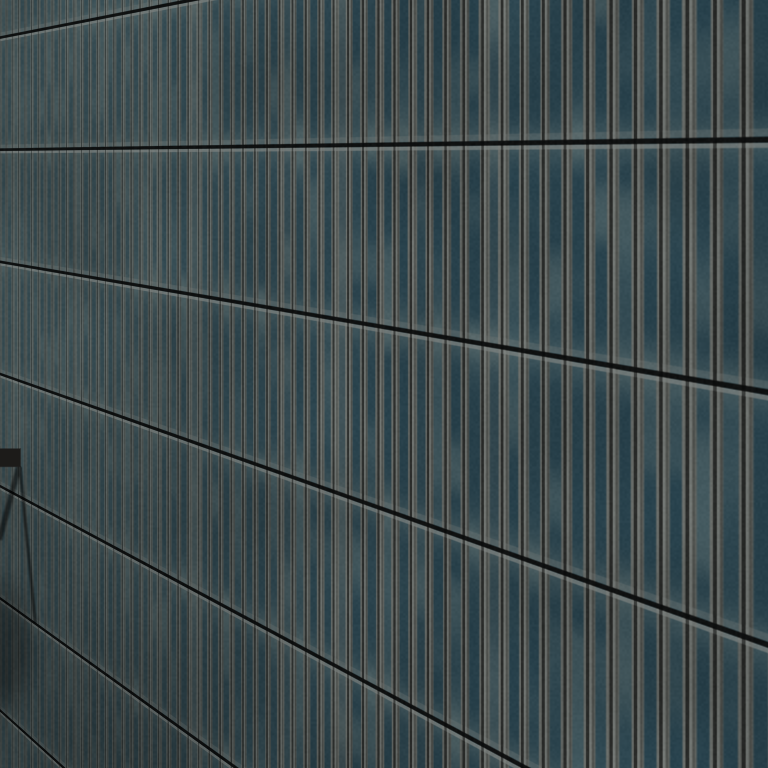
A WebGL 2 fragment shader for this texture:

```glsl
#version 300 es
precision highp float;
uniform vec2 u_resolution;
out vec4 fragColor;

float hash(vec2 p) {
  p = fract(p * vec2(0.1731, 0.3197));
  p += dot(p, p.yx + 31.17);
  return fract((p.x + p.y) * p.x * 17.3);
}

float noise(vec2 p) {
  vec2 i = floor(p), f = fract(p);
  f = f * f * (3.0 - 2.0 * f);
  return mix(mix(hash(i), hash(i + vec2(1, 0)), f.x),
             mix(hash(i + vec2(0, 1)), hash(i + vec2(1, 1)), f.x), f.y);
}

// Soft-edged interval from a to b
float band(float x, float a, float b, float soft) {
  return smoothstep(a - soft, a + soft, x) - smoothstep(b - soft, b + soft, x);
}

float segment(vec2 p, vec2 a, vec2 b) {
  vec2 d = b - a;
  return length(p - a - d * clamp(dot(p - a, d) / dot(d, d), 0.0, 1.0));
}

void main() {
  vec2 uv = gl_FragCoord.xy / u_resolution;
  float px = 1.0 / u_resolution.y;

  // Wall coordinates in perspective: x counts ribs, y counts rows downward
  float near = 1.0 + 1.253 * uv.x;
  float rowHeight = 0.146 * near;
  vec2 wall = vec2(128.0 * uv.x / near,
                   (0.805 + 0.013 * uv.x - uv.y) / rowHeight);
  vec2 cell = floor(wall);
  vec2 f = fract(wall);
  float ribPixel = 128.0 / (near * near) / u_resolution.x;
  float soft = max(0.045, 0.65 * ribPixel);

  // Variation per rib and along each rib
  float tone = hash(cell + 40.0);
  float ribTone = hash(vec2(cell.x + 9.0, 73.0));
  float wear = noise(vec2(cell.x * 3.7 + 80.0, wall.y * 3.0 + 40.0));
  float haze = noise(uv * 9.0 + 15.0);

  // Grey ribs with paler edges
  vec3 grey = vec3(0.355, 0.365, 0.35) * (0.9 + 0.2 * ribTone);
  vec3 pale = vec3(0.46, 0.48, 0.47);
  vec3 col = grey;
  col = mix(col, pale, 0.65 * band(f.x, 0.07, 0.17, soft));
  col = mix(col, vec3(0.23, 0.24, 0.23), 0.55 * band(f.x, 0.2, 0.28, soft));

  // Recessed blue strips, faded towards the ends of each row
  float left = 0.34 + 0.1 * (ribTone - 0.5);
  float right = 0.83 + 0.08 * (tone - 0.5);
  float rowEnd = min(f.y, 1.0 - f.y);
  float fade = exp(-rowEnd * rowEnd * (60.0 + 80.0 * tone));
  vec3 blue = mix(vec3(0.15, 0.245, 0.285), vec3(0.29, 0.365, 0.38),
                  clamp(0.6 * fade + 0.75 * smoothstep(0.45, 1.0, wear), 0.0, 1.0));
  blue = mix(blue, grey, 0.35 * smoothstep(0.7, 1.0, ribTone));
  col = mix(col, blue, band(f.x, left, right, soft * 1.4));
  col = mix(col, pale, 0.4 * band(f.x, right + 0.01, right + 0.08, soft));

  // Dark vertical seams, the nearest ones sharpest
  float seam = abs(fract(wall.x + 0.5) - 0.5);
  float seamMask = 1.0 - smoothstep(0.055 - soft * 0.5, 0.055 + soft, seam);
  col = mix(col, vec3(0.12, 0.125, 0.12), seamMask * mix(0.65, 0.9, uv.x));

  // Distant ribs blend into a bluish haze
  vec3 distantTone = vec3(0.265, 0.325, 0.33);
  col = mix(col, distantTone, 0.42 * (1.0 - smoothstep(0.0, 0.6, uv.x)));
  col *= 0.94 + 0.14 * haze;

  // Horizontal joints: dark gap with a lit lip below and a faint one above
  float rowPixel = px / rowHeight;
  float rowSoft = max(0.005, 0.7 * rowPixel);
  float joint = fract(wall.y + 0.5) - 0.5;
  float lip = band(joint, 0.011, 0.032, rowSoft) * (1.0 - 0.65 * seamMask);
  float upperLip = band(joint, -0.045, -0.015, rowSoft) * (1.0 - seamMask);
  col = mix(col, vec3(0.49, 0.51, 0.5), 0.7 * lip);
  col = mix(col, pale, 0.3 * upperLip);
  col = mix(col, vec3(0.045, 0.05, 0.05), 0.95 * band(joint, -0.012, 0.011, rowSoft));

  // Shading towards the lower left, and fine grain
  col *= 1.0 - 0.24 * (1.0 - smoothstep(0.0, 0.65, length(uv)));
  col += 0.025 * (noise(uv * 340.0) - 0.5);

  // Small bracket with its cast shadows
  float shadow = 1.0 - smoothstep(0.0, 0.004, segment(uv, vec2(0.026, 0.39), vec2(0.046, 0.19)));
  shadow += 1.0 - smoothstep(0.001, 0.006, segment(uv, vec2(0.024, 0.39), vec2(0.0, 0.3)));
  shadow += 0.6 * (1.0 - smoothstep(0.3, 1.0, length((uv - vec2(0.005, 0.16)) / vec2(0.055, 0.12))));
  col *= 1.0 - 0.5 * min(shadow, 1.0);
  vec2 box = abs(uv - vec2(0.008, 0.404)) - vec2(0.019, 0.012);
  col = mix(col, vec3(0.11, 0.105, 0.1), 1.0 - smoothstep(-px, px, max(box.x, box.y)));

  fragColor = vec4(clamp(col, 0.0, 1.0), 1.0);
}
```
